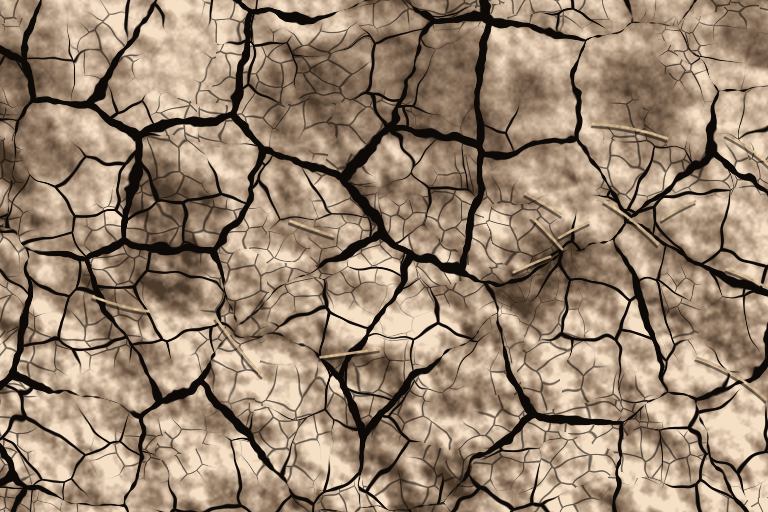
A WebGL 1 fragment shader for this texture:

```glsl
precision highp float;
// Sun-baked mud: warped Voronoi plates split by wide black cracks, each plate
// broken again by finer cracks. Damp stains, lit relief, grit and a few dry
// straws vary one soil tone, which a dark-to-light ramp turns into colour.

uniform vec2 u_resolution;

const vec3 CRACK_COLOR = vec3(0.05, 0.035, 0.025);
const vec3 DAMP_SOIL   = vec3(0.30, 0.23, 0.17);
const vec3 MID_SOIL    = vec3(0.61, 0.51, 0.42);
const vec3 DRY_SOIL    = vec3(0.89, 0.80, 0.70);
const vec3 STRAW_COLOR = vec3(0.80, 0.69, 0.54);

const float PLATE_SCALE = 4.1;    // plates per canvas height
const float SHARD_SCALE = 9.0;
const float HAIR_SCALE  = 21.0;
const float PLATE_CRACK = 0.0078; // largest half widths, in canvas heights
const float SHARD_CRACK = 0.0030;
const float HAIR_CRACK  = 0.0016;
const float WARP        = 0.085;
const float DRY_TONE    = 0.93;
const float RELIEF      = 2.3;
const float GRIT        = 0.26;
const vec2  LIGHT       = vec2(0.10, 0.12);
const int   STRAWS      = 14;

vec2 hash2(vec2 p) {
  vec3 q = fract(p.xyx * vec3(0.1031, 0.1030, 0.0973));
  q += dot(q, q.yzx + 33.33);
  return fract((q.xx + q.yz) * q.zy);
}

float noise(vec2 p) {
  vec2 i = floor(p), f = fract(p);
  f = f * f * (3.0 - 2.0 * f);
  return mix(mix(hash2(i).x, hash2(i + vec2(1, 0)).x, f.x),
             mix(hash2(i + vec2(0, 1)).x, hash2(i + vec2(1, 1)).x, f.x), f.y);
}

float fbm(vec2 p) {
  float sum = 0.0, amp = 0.533;
  for (int i = 0; i < 4; i++) {
    sum += amp * noise(p);
    p = mat2(1.6, 1.2, -1.2, 1.6) * p + 7.3;
    amp *= 0.5;
  }
  return sum;
}

// Distance to the nearest Voronoi border (x) and the cell id (yz).
vec3 cells(vec2 p) {
  vec2 base = floor(p), f = fract(p), nearCell = vec2(0), nearPoint = vec2(0);
  float best = 8.0, edge = 8.0;
  for (int j = -1; j <= 1; j++) for (int i = -1; i <= 1; i++) {
    vec2 g = vec2(i, j), r = g + 0.08 + 0.84 * hash2(base + g) - f;
    if (dot(r, r) < best) { best = dot(r, r); nearCell = g; nearPoint = r; }
  }
  for (int j = -2; j <= 2; j++) for (int i = -2; i <= 2; i++) {
    vec2 g = nearCell + vec2(i, j), r = g + 0.08 + 0.84 * hash2(base + g) - f;
    vec2 d = r - nearPoint;
    if (dot(d, d) > 0.0001) edge = min(edge, dot(0.5 * (r + nearPoint), normalize(d)));
  }
  return vec3(edge, base + nearCell);
}

// Smooth line cover that fades out where the crack closes.
float crackCover(float d, float halfWidth, float px) {
  return (1.0 - smoothstep(halfWidth - px, halfWidth + px, d))
       * smoothstep(0.0, 0.0012, halfWidth);
}

float blob(vec2 p, vec2 center, vec2 size) {
  vec2 d = (p - center) / size;
  return exp(-dot(d, d));
}

float strawDistance(vec2 p, vec2 center, float angle, float halfLength, float bend) {
  vec2 d = p - center;
  d = vec2(dot(d, vec2(cos(angle), sin(angle))), dot(d, vec2(-sin(angle), cos(angle))));
  d.y += bend * d.x * d.x;
  return length(vec2(max(abs(d.x) - halfLength, 0.0), d.y));
}

void main() {
  float px = 0.75 / u_resolution.y;
  vec2 p = gl_FragCoord.xy / u_resolution.y;
  vec2 q = p + WARP * (vec2(fbm(p * 5.0 + 3.0), fbm(p * 5.0 + 41.0)) - 0.5);
  q += 0.010 * (vec2(noise(p * 38.0), noise(p * 38.0 + 19.0)) - 0.5);

  // Three generations of cracks; shards restart inside each plate
  vec3 plate = cells(q * PLATE_SCALE + 2.0);
  vec3 shard = cells(q * SHARD_SCALE + plate.yz * 7.37);
  vec3 hair = cells(q * HAIR_SCALE + shard.yz * 3.71);
  float plateEdge = plate.x / PLATE_SCALE + 0.004 * (noise(p * 95.0) - 0.5);
  float shardEdge = shard.x / SHARD_SCALE;
  float low = 1.0 - smoothstep(0.35, 0.85, p.y);
  float plateGap = PLATE_CRACK * mix(0.12, 1.0, smoothstep(0.25, 0.8, noise(p * 5.5 + 9.0)));
  float shardGap = SHARD_CRACK * smoothstep(0.42, 0.85, noise(p * 8.0 + 27.0) + 0.16 * low);
  float hairGap = HAIR_CRACK * smoothstep(0.45, 0.8, noise(p * 9.0 + 55.0) + 0.12 * low);
  float crack = max(crackCover(plateEdge, plateGap, px), crackCover(shardEdge, shardGap, px));
  crack = max(crack, 0.6 * crackCover(hair.x / HAIR_SCALE, hairGap, px));

  // Damp ground: drifting stains, dark plate centres near the top, wet hollows
  float topSide = smoothstep(0.45, 0.8, p.y);
  float wet = 0.75 * smoothstep(0.50, 0.72, fbm(p * 2.6 + 12.0) + 0.05 * topSide);
  float heart = smoothstep(0.015, 0.085, plateEdge + 0.06 * (fbm(p * 9.0) - 0.5));
  wet = max(wet, topSide * heart * 0.8 * smoothstep(0.35, 0.7, hash2(plate.yz + 5.0).x));
  float hollow = blob(q, vec2(1.08, 0.47), vec2(0.17, 0.12))
               + blob(q, vec2(0.34, 0.55), vec2(0.10, 0.19));
  wet = max(wet, smoothstep(0.25, 0.8, hollow + 0.5 * (fbm(p * 8.0) - 0.5)));

  // Soil tone: relief lit from one side, crumbled rims and grit
  float relief = fbm(p * 15.0) - fbm(p * 15.0 + LIGHT * 1.6);
  float grit = 0.55 * noise(p * 190.0) + 0.45 * noise(p * 75.0) - 0.5;
  float tone = DRY_TONE - 0.66 * wet + RELIEF * relief * mix(0.7, 1.2, low) + GRIT * grit;
  tone += 0.35 * (fbm(p * 7.0 + 80.0) - 0.5);
  tone -= 0.26 * exp(-plateEdge / 0.012) + 0.12 * exp(-shardEdge / 0.006);
  tone = clamp(tone, 0.0, 1.12);
  vec3 color = mix(DAMP_SOIL, MID_SOIL, min(tone / 0.53, 1.0));
  color = mix(color, DRY_SOIL, max((tone - 0.53) / 0.47, 0.0));
  color = mix(color, CRACK_COLOR, crack);

  // Dry straws, each with a thin shadow below
  for (int i = 0; i < STRAWS; i++) {
    vec2 a = hash2(vec2(float(i), 17.0)), b = hash2(vec2(float(i), 71.0));
    vec2 center = vec2(a.x * 1.5, 0.25 + 0.5 * a.y);
    float angle = 1.5 * (b.x - 0.6), halfLength = 0.025 + 0.06 * b.y;
    float bend = 3.0 * (a.x - 0.5);
    float shade = strawDistance(p + vec2(0.002, 0.006), center, angle, halfLength, bend);
    float straw = strawDistance(p, center, angle, halfLength, bend);
    color = mix(color, CRACK_COLOR, 0.55 * crackCover(shade, 0.0025, px));
    color = mix(color, STRAW_COLOR * (1.0 + 0.5 * grit), crackCover(straw, 0.0024, px));
  }
  gl_FragColor = vec4(color, 1.0);
}
```
